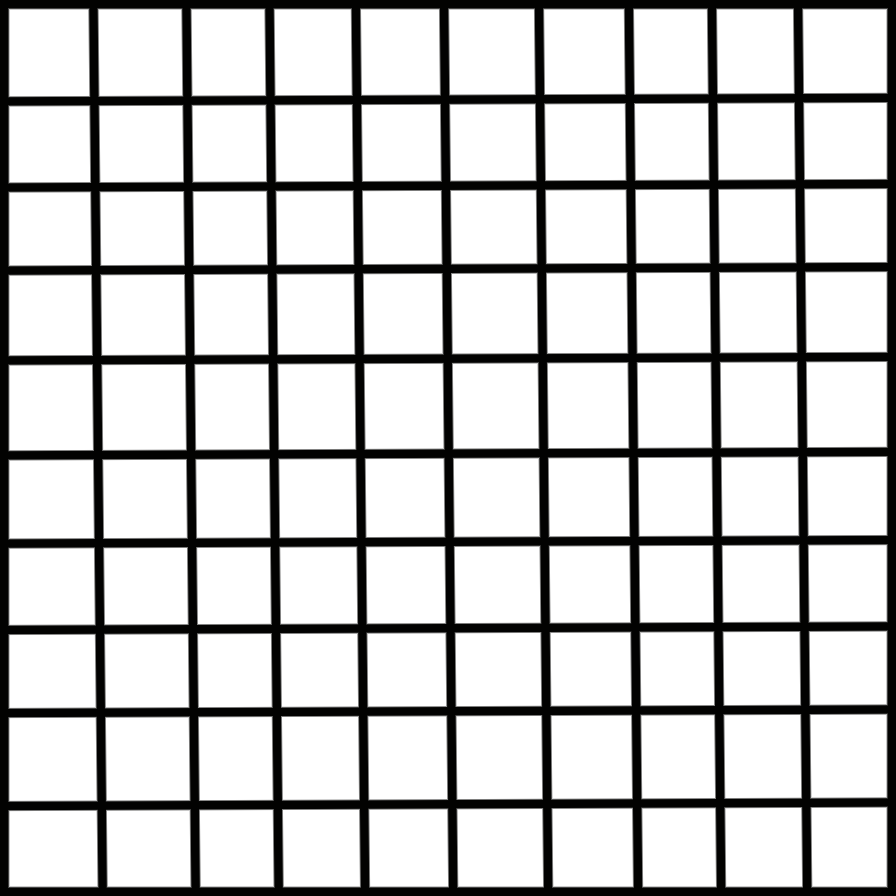
A WebGL 2 fragment shader for this pattern:

```glsl
#version 300 es
precision highp float;
// A ten by ten grid of black lines on white inside a straight black frame.
// One shared series of uneven spacings places both line families; each family
// leans slightly, and the nearest line gives a distance that is shaded softly.

uniform vec2 u_resolution;
out vec4 fragColor;

const vec3 PAPER = vec3(1.0);
const vec3 INK = vec3(0.008, 0.008, 0.004);

const int CELLS = 10;
const float LINE_WIDTH = 0.0104;
const float FRAME_WIDTH = 0.0100;
const float EDGE_SOFTNESS = 0.0021;

// Lean of each family: drift across the canvas per unit along the line.
const float UPRIGHT_LEAN = -0.0104;
const float LEVEL_LEAN = 0.0040;

// Drift of each inner line from even spacing, in cells.
const float SPACING_DRIFT[9] = float[9](
    0.094, 0.132, 0.059, 0.023, 0.007, 0.067, 0.070, -0.003, -0.042);
// Shift of the whole series for the level lines, in cells.
const float LEVEL_SHIFT = -0.070;

// Signed distance to the nearest line of one family.
float lineFamily(float across, float along, float lean, float shift) {
    float straightened = across - lean * (along - 0.5);
    float nearest = 1.0;
    for (int i = 1; i < CELLS; i++) {
        float center = (float(i) + SPACING_DRIFT[i - 1] + shift) / float(CELLS);
        nearest = min(nearest, abs(straightened - center));
    }
    return nearest - 0.5 * LINE_WIDTH;
}

// Signed distance to the frame, negative within its band.
float frame(vec2 uv) {
    vec2 toEdge = min(uv, 1.0 - uv);
    return min(toEdge.x, toEdge.y) - FRAME_WIDTH;
}

void main() {
    vec2 uv = gl_FragCoord.xy / u_resolution;
    float pixel = 1.0 / min(u_resolution.x, u_resolution.y);

    float uprights = lineFamily(uv.x, uv.y, UPRIGHT_LEAN, 0.0);
    float levels = lineFamily(uv.y, uv.x, LEVEL_LEAN, LEVEL_SHIFT);
    float dist = min(frame(uv), min(uprights, levels));

    // Soft edge, never thinner than one pixel.
    float softness = max(EDGE_SOFTNESS, pixel);
    float coverage = clamp(0.5 - dist / softness, 0.0, 1.0);

    fragColor = vec4(mix(PAPER, INK, coverage), 1.0);
}
```
